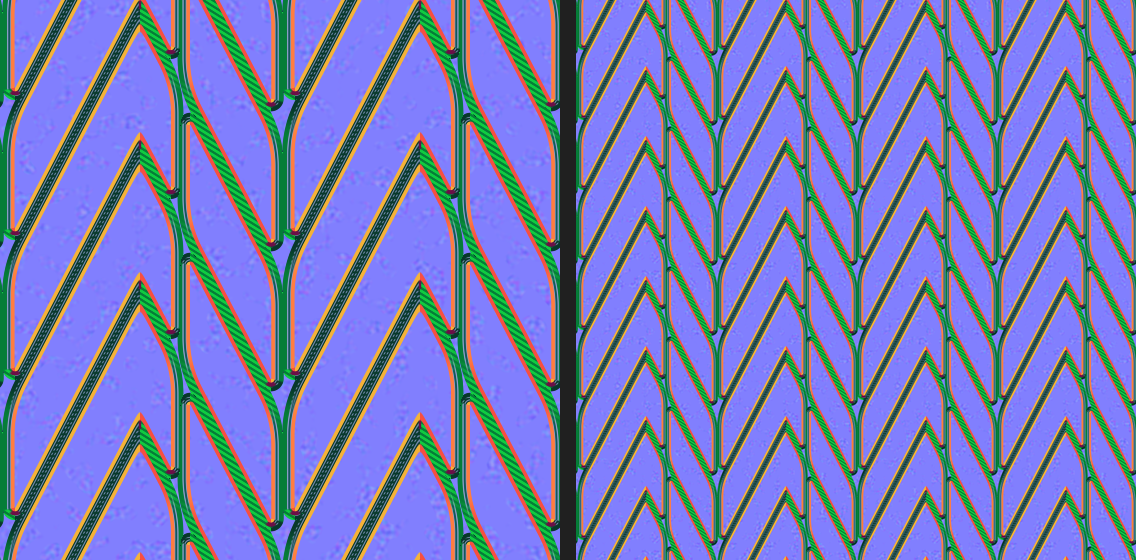
Left, the tile; right, the same tile 2 across and 2 down.
A WebGL 2 fragment shader for this texture map:

```glsl
#version 300 es
precision highp float;
// Normal-map style tread: two columns of slanted blocks per tile, cut by a zigzag
// groove and two upright grooves. Each block is a rounded-corner distance field;
// groove colours follow the distance to the rim and the direction of its normal.

#define TILES 2.0          // tiles across; each is half as tall as wide
#define PERIOD 0.5         // height of a tile
#define SLOPE 1.92         // steepness of the zigzag
#define APEX vec2(0.5, -0.0286)
#define GROOVE 0.0262      // half width of the zigzag groove
#define BEND 0.39          // radius of the blunt corners
#define TIP 0.008          // radius of the sharp corners
#define RIM 0.0064         // half width of the bright rim
#define REACH 0.038        // depth of the coloured part of a groove
#define WEAR 0.20          // strength of the surface grain

out vec4 fragColor;
uniform vec2 u_resolution;

const vec3 FLAT = vec3(0.505, 0.497, 0.995);
const vec3 ORANGE = vec3(1.0, 0.49, 0.25);
const vec3 YELLOW = vec3(0.96, 0.70, 0.22);
const vec3 RED = vec3(0.97, 0.31, 0.25);
const vec3 GREEN = vec3(0.02, 0.49, 0.22);
const vec3 BRIGHT = vec3(0.06, 0.80, 0.25);
const vec3 DARK = vec3(0.03, 0.22, 0.17);
const vec3 TEAL = vec3(0.08, 0.34, 0.36);
const vec3 PALE = vec3(0.56, 0.62, 0.80);
const vec3 MAROON = vec3(0.42, 0.06, 0.28);

vec2 hashDir(vec2 c) {
    vec3 h = fract(vec3(c.xyx) * vec3(0.1031, 0.1030, 0.0973));
    h += dot(h, h.yzx + 33.33);
    float a = 6.2832 * fract((h.x + h.y) * h.z);
    return vec2(cos(a), sin(a));
}

// Gradient noise that wraps after n cells
float noise(vec2 p, float n) {
    vec2 i = floor(p), f = p - i, u = f * f * (3.0 - 2.0 * f);
    vec2 e = vec2(1.0, 0.0);
    float a = dot(hashDir(mod(i, n)), f);
    float b = dot(hashDir(mod(i + e, n)), f - e);
    float c = dot(hashDir(mod(i + e.yx, n)), f - e.yx);
    float d = dot(hashDir(mod(i + 1.0, n)), f - 1.0);
    return mix(mix(a, b, u.x), mix(c, d, u.x), u.y);
}

// Distance to a rounded wedge from two edge distances, c = cosine of their normals
float wedge(float a, float b, float c, float r) {
    a -= r;
    b -= r;
    if (a < c * b && b < c * a)
        return r - sqrt(max(a * a + b * b - 2.0 * a * b * c, 0.0) / (1.0 - c * c));
    return r + min(a, b);
}

// Blocks of one column between two upright edges, positive inside
float column(vec2 p, float left, float right) {
    float mid = 0.5 * (left + right);
    float x = fract(p.x - mid + 0.5) - 0.5 + mid;
    float s = x - APEX.x;
    float w = p.y - APEX.y + SLOPE * sqrt(s * s + 0.00006);
    w = (fract(w / PERIOD + 0.5) - 0.5) * PERIOD;
    float len = sqrt(1.0 + SLOPE * SLOPE);
    float side = 0.5 * (right - left) - abs(x - mid);
    float blunt = (x - mid) * s > 0.0 ? 1.0 : -1.0;
    float c = blunt * SLOPE / len;
    float rBelow = blunt > 0.0 ? BEND : TIP;
    float rAbove = blunt > 0.0 ? TIP : BEND;
    float below = wedge(-w / len - GROOVE, side, c, rBelow);
    float above = wedge(w / len - GROOVE, side, -c, rAbove);
    return max(below, above);
}

float blocks(vec2 p) {
    return max(column(p, 0.0456, 0.6172), column(p, 0.672, 0.9753));
}

float band(float o, float center, float halfWidth, float aa) {
    return 1.0 - smoothstep(halfWidth - aa, halfWidth + aa, abs(o - center));
}

void main() {
    vec2 uv = gl_FragCoord.xy / u_resolution;
    vec2 p = uv * TILES;
    float aa = 0.6 * TILES / u_resolution.x;

    // Depth below the rim, and lean of the nearest edge
    float d = blocks(p), o = -d;
    vec2 e = vec2(0.0015, 0.0);
    vec2 n = vec2(blocks(p + e) - blocks(p - e), blocks(p + e.yx) - blocks(p - e.yx));
    n /= max(length(n), 1e-6);
    float lean = n.x < 0.0 ? -n.y : n.y;
    float rising = smoothstep(0.15, 0.42, -lean);
    float falling = smoothstep(0.15, 0.42, lean);
    float tip = smoothstep(0.6, 0.9, n.y);

    // Grain, patchy and gathered near the grooves
    vec2 grain = vec2(noise(uv * vec2(128.0, 96.0), 384.0), 0.0);
    grain.x = noise(uv * 112.0, 112.0);
    grain.y = noise(uv * 112.0 + 37.0, 112.0);
    float patches = smoothstep(0.0, 0.2, noise(uv * 30.0, 30.0));
    float near = 1.0 - smoothstep(0.04, 0.11, abs(d));
    vec3 base = FLAT + vec3(grain, -0.3 * abs(grain.x)) * WEAR * patches * near;

    // Groove floors: upright, rising and falling
    vec3 upright = mix(PALE, TEAL, band(o, 0.0125, 0.0035, aa));
    upright = mix(upright, GREEN, smoothstep(0.0205 - aa, 0.0205 + aa, o));
    float dots = 0.5 + 0.5 * sin(6.2832 * 64.0 * p.y);
    float threads = band(o, 0.0125, 0.002, aa) + band(o, 0.0215, 0.002, aa) * dots;
    vec3 riseFloor = mix(DARK, PALE, min(threads, 1.0) * 0.8);
    float hatch = 0.5 + 0.5 * sin(6.2832 * (48.0 * p.y + 30.0 * p.x));
    vec3 fallFloor = mix(GREEN, BRIGHT, smoothstep(0.15, 0.75, hatch));
    vec3 groove = mix(mix(upright, riseFloor, rising), fallFloor, falling);
    groove = mix(groove, MAROON, tip * band(o, 0.012, 0.009, aa));

    // Layers: surface, groove, rim
    vec3 rim = mix(mix(ORANGE, YELLOW, rising), RED, falling);
    float floorMask = smoothstep(-aa, aa, o) * (1.0 - smoothstep(REACH - aa, REACH + aa, o));
    vec3 color = mix(base, groove, floorMask);
    color = mix(color, rim, band(o, 0.0, RIM, aa));
    fragColor = vec4(color, 1.0);
}
```
